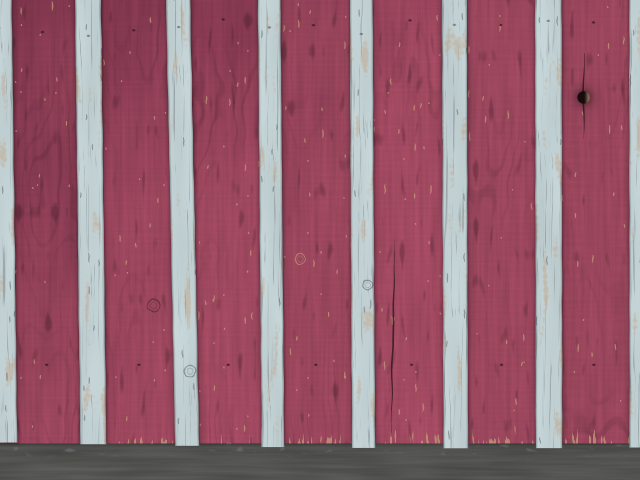
Reproduce this texture procedurally as a Shadertoy shader.

```glsl
// Weathered wall: seven red boards between eight pale battens on a dark sill.
// Battens are placed by formula with a slight lean; grain, flaked paint,
// cracks, knots and nails come from gradient noise and hashes.

const vec3 RED       = vec3(0.615, 0.28, 0.37);
const vec3 RED_DARK  = vec3(0.47, 0.195, 0.285);
const vec3 PALE      = vec3(0.755, 0.815, 0.825);
const vec3 GREY      = vec3(0.52, 0.55, 0.57);
const vec3 SILL      = vec3(0.32, 0.32, 0.31);
const vec3 BARE_WOOD = vec3(0.76, 0.61, 0.48);
const vec3 DARK      = vec3(0.19, 0.09, 0.11);
const float BATTENS     = 8.0;
const float SPACING     = 0.1918;  // batten pitch, in canvas heights
const float BATTEN_HALF = 0.0258;
const float SILL_TOP    = 0.076;
const float PI = 3.14159;
// Knots: x, y, radius
const vec3 HOLE = vec3(1.216, 0.797, 0.013);
const vec3 KNOTS[4] = vec3[4](vec3(0.396, 0.227, 0.012), vec3(0.766, 0.406, 0.01),
    vec3(0.625, 0.46, 0.011), vec3(0.32, 0.364, 0.013));

float hash(vec2 p) { return fract(sin(dot(p, vec2(127.1, 311.7))) * 43758.5); }

float corner(vec2 i, vec2 f, vec2 o) {
    float a = 2.0 * PI * hash(i + o);
    return dot(vec2(cos(a), sin(a)), f - o);
}

// Gradient noise, about -0.7 to 0.7
float noise(vec2 p) {
    vec2 i = floor(p), f = p - i, u = f * f * (3.0 - 2.0 * f);
    return mix(mix(corner(i, f, vec2(0)), corner(i, f, vec2(1, 0)), u.x),
               mix(corner(i, f, vec2(0, 1)), corner(i, f, vec2(1)), u.x), u.y);
}

float fbm(vec2 p) { return noise(p) + 0.5 * noise(p * 2.1 + 7.3) + 0.25 * noise(p * 4.3 + 3.1); }

// Antialiased coverage of a signed distance
float cover(float d) { return clamp(0.5 - d * iResolution.y, 0.0, 1.0); }

// Batten centre line: even pitch, slight bow, lean
float battenX(float k, float y) {
    float lean = 0.0122 * (1.0 - k / 7.0) + 0.0115 * exp(-2.0 * (k - 2.0) * (k - 2.0));
    return SPACING * k - 0.0035 - 0.0115 * sin(PI * k / 7.0) + lean * (1.0 - y);
}

// Scattered upright flakes, at most one per cell
float flecks(vec2 p, vec2 cells, float density) {
    vec2 id = floor(p * cells);
    vec2 r = vec2(hash(id + 3.7), hash(id + 9.2));
    vec2 d = p - (id + 0.25 + 0.5 * r) / cells;
    float t = d.y * cells.y / mix(0.1, 0.24, r.x * r.y);
    d.x += 0.002 * noise(p * vec2(30, 130));
    return step(hash(id), density) * step(abs(t), 1.0) * cover(abs(d.x) - 0.0014 * sqrt(max(0.0, 1.0 - t * t)));
}

// Wandering upright crack, tapered at both ends
float crack(vec2 p, float x, float low, float high) {
    float t = clamp((p.y - low) / (high - low), 0.0, 1.0);
    x += 0.018 * (high - low) * t + 0.006 * noise(vec2(x * 50.0, p.y * 14.0));
    return step(0.001, t * (1.0 - t)) * cover(abs(p.x - x) - 0.0018 * sin(PI * t));
}

float nail(vec2 d) { return cover(length(d * vec2(0.7, 1)) - 0.0023); }

vec3 boardColour(vec2 p, float b) {
    vec2 g = p + vec2(0, b * 5.3);
    float light = smoothstep(-0.2, 0.75, 0.6 * (p.x + 1.0 - p.y) + 0.25 * fbm(g * vec2(5, 3)));
    vec3 col = mix(RED_DARK, RED, light) * (0.97 + 0.06 * hash(vec2(b, 4)));
    // Streaks, saw marks, arched rings and scuffs
    float rings = sin(34.0 * noise(g * vec2(13, 2.6)) + 3.0 * noise(g * 20.0));
    col *= 1.0 + 0.09 * fbm(g * vec2(110, 5)) + 0.03 * noise(g * vec2(8, 190));
    col *= 1.0 - 0.1 * smoothstep(0.5, 1.0, rings) * smoothstep(-0.1, 0.4, noise(g * 4.0));
    col *= 1.0 - 0.22 * smoothstep(0.28, 0.6, noise(g * vec2(65, 17)));
    // Flaked paint, denser to the right and along the foot
    float bare = flecks(g, vec2(62, 22), 0.035 + 0.06 * p.x) + flecks(g + 2.4, vec2(80, 50), 0.035);
    float foot = (p.y - SILL_TOP) / (0.012 + 0.022 * smoothstep(0.2, 1.2, p.x));
    bare += step(0.5, b) * smoothstep(0.1, 0.25, noise(g * vec2(170, 22)) + 0.25 * noise(g * 25.0) - 0.35 * foot);
    col = mix(col, BARE_WOOD, 0.75 * min(bare, 1.0));
    // Cracks and the open knot hole
    col = mix(col, DARK, 0.8 * (crack(p, 0.815, 0.09, 0.5) + crack(p, 1.214, 0.71, 0.89)));
    float hole = length(p - HOLE.xy) - HOLE.z;
    col *= 1.0 - 0.3 * exp(-max(hole, 0.0) / 0.01);
    col = mix(col, mix(DARK * 0.5, BARE_WOOD * 0.65, smoothstep(0.0, 0.011, p.x - HOLE.x)), cover(hole));
    // One nail near each end
    float x = p.x - 0.5 * (battenX(b, p.y) + battenX(b + 1.0, p.y)) + 0.012 * (hash(vec2(b, 8)) - 0.5);
    float nails = nail(vec2(x, p.y - 0.93 - 0.03 * hash(vec2(b, 2)))) + nail(vec2(x, p.y - 0.24));
    return mix(col, DARK, 0.75 * nails);
}

vec3 battenColour(float x, float y, float k, float edge) {
    vec2 g = vec2(x, y + k * 3.7);
    float streak = fbm(g * vec2(210, 6) + noise(g * vec2(20, 8)));
    float worn = noise(g * vec2(60, 11)) + 0.2 * noise(g * 140.0);
    vec3 col = PALE * (1.0 + 0.06 * noise(g * vec2(30, 5)));
    col = mix(col, GREY, 0.65 * smoothstep(0.15, 0.75, streak));
    col = mix(col, BARE_WOOD, 0.4 * smoothstep(0.22, 0.5, worn));
    col = mix(col, GREY * 0.8, 0.6 * flecks(g, vec2(90, 16), 0.12));
    col *= 1.0 - 0.25 * smoothstep(-0.005, 0.0, edge);
    return mix(col, GREY * 0.7, 0.7 * nail(vec2(x, y - 0.925 - 0.035 * hash(vec2(k, 6)))));
}

void mainImage(out vec4 fragColor, in vec2 fragCoord) {
    vec2 p = fragCoord / iResolution.y;
    // Nearest batten, and the board at this point
    float edge = 9.0, near = 0.0, side = 0.0, board = -1.0;
    for (float k = 0.0; k < BATTENS; k++) {
        float x = p.x - battenX(k, p.y);
        float wobble = 0.0016 * noise(vec2(k * 9.1 + sign(x) * 3.0, p.y * 16.0));
        float d = abs(x) - BATTEN_HALF - 0.0022 * cos(0.95 * k) - wobble;
        if (d < edge) { edge = d; near = k; side = x; }
        board += step(0.0, x);
    }
    // Boards, shaded beside the battens
    vec3 col = boardColour(p, board);
    col *= 1.0 - (side > 0.0 ? 0.42 : 0.28) * exp(-max(edge, 0.0) / 0.004);
    // Sill with lengthwise grain and a dusty top
    vec3 sill = SILL * (1.0 + 0.14 * fbm(p * vec2(5, 110)) + 0.12 * noise(p * vec2(9, 25)));
    sill = mix(sill, GREY, 0.45 * smoothstep(0.25, 0.6, noise(p * vec2(45, 90))) * smoothstep(0.035, 0.07, p.y));
    sill *= 1.0 - 0.35 * exp(-max(SILL_TOP - p.y, 0.0) / 0.004);
    col = mix(col, sill, cover(p.y - SILL_TOP));
    // Battens overlap the sill by differing lengths
    float end = 0.078 - 0.012 * sin(0.3 * near);
    col = mix(col, battenColour(side, p.y, near, edge), cover(max(edge, end - p.y)));
    // Ringed knots
    for (int i = 0; i < 4; i++) {
        float r = length(p - KNOTS[i].xy) + 0.003 * noise(p * 90.0), size = KNOTS[i].z;
        float ring = cover(abs(r - size) - 0.0012) + 0.5 * cover(abs(r - 0.5 * size) - 0.001);
        col = mix(col, i == 2 ? BARE_WOOD : col * 0.55, 0.65 * ring);
    }
    fragColor = vec4(col, 1);
}
```
